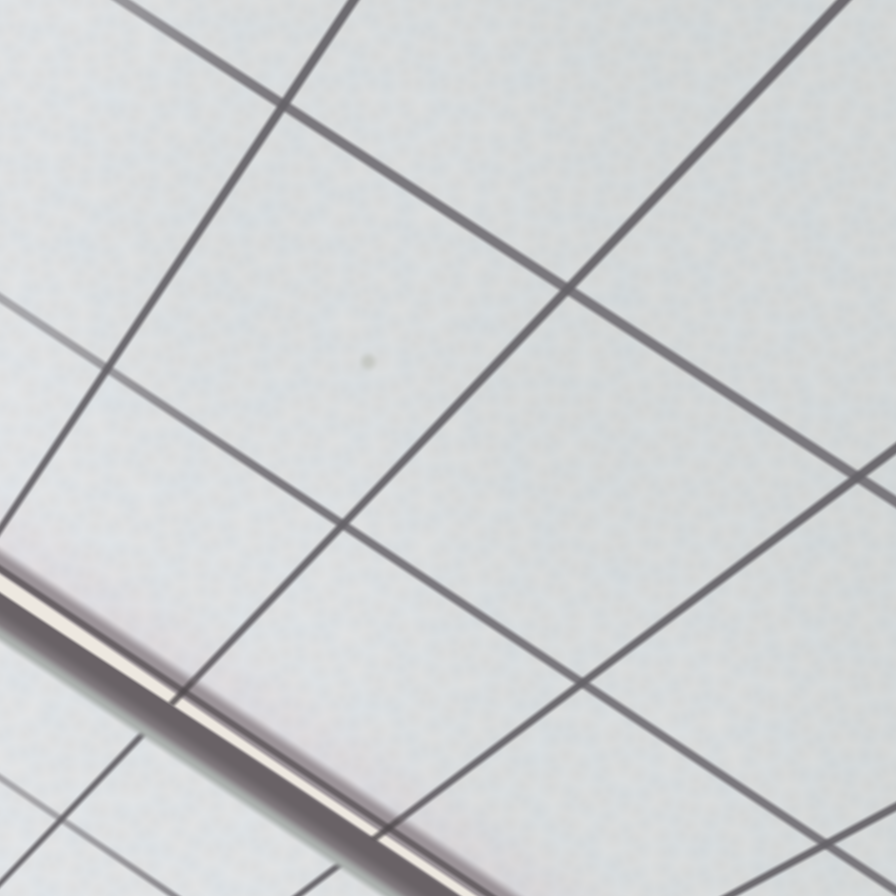
Give the GLSL for this pattern, as a Shadertoy shader.

```glsl
// Pale wall tiles in perspective with dark grout lines and a glossy metal rail across the corner.

// Tile plane: one step across, one step down and the first crossing, as homogeneous canvas points
const vec3 STEP_ACROSS = vec3(0.3108, -0.2123, -0.010);
const vec3 STEP_DOWN = vec3(-0.1730, -0.1784, 0.197);
const vec3 FIRST_CROSSING = vec3(0.3164, 0.8828, 1.0);

// Half widths of the grout: steep joints, then shallow joints
const vec2 GROUT_HALF_WIDTH = vec2(0.0050, 0.0056);
const float GROUT_SOFTNESS = 0.0030;
const vec3 STEEP_GROUT = vec3(0.40, 0.39, 0.41);
const vec3 SHALLOW_GROUT = vec3(0.48, 0.47, 0.49);

const vec3 TILE_LIGHT = vec3(0.885, 0.895, 0.905);
const vec3 TILE_SHADE = vec3(0.830, 0.845, 0.848);
const float MOTTLE_SCALE = 55.0;
const float MOTTLE_AMOUNT = 0.022;
const vec2 STAIN_CENTER = vec2(0.411, 0.596);
const vec3 STAIN_COLOR = vec3(0.74, 0.75, 0.72);

// Rail: signed distance from its highlight, positive toward the lower left
const vec2 RAIL_NORMAL = vec2(-0.555, -0.832);
const float RAIL_OFFSET = 0.2904;
const float RAIL_TOP = -0.031;
const float RAIL_BOTTOM = 0.053;
const vec3 RAIL_SHADOW = vec3(0.61, 0.58, 0.60);
const vec3 RAIL_DARK = vec3(0.41, 0.385, 0.40);
const vec3 RAIL_EDGE = vec3(0.67, 0.69, 0.68);
const vec3 RAIL_SHINE = vec3(0.93, 0.91, 0.88);

vec2 hash22(vec2 cell) {
    vec2 q = vec2(dot(cell, vec2(127.1, 311.7)), dot(cell, vec2(269.5, 183.3)));
    return fract(sin(q) * 43758.5);
}

// Distance to the nearest scattered cell point
float cellular(vec2 p) {
    vec2 cell = floor(p);
    float nearest = 2.0;
    for (int y = -1; y <= 1; y++) {
        for (int x = -1; x <= 1; x++) {
            vec2 neighbor = cell + vec2(x, y);
            nearest = min(nearest, distance(p, neighbor + hash22(neighbor)));
        }
    }
    return nearest;
}

float band(float d, float low, float high, float soft) {
    return smoothstep(low - soft, low + soft, d) - smoothstep(high - soft, high + soft, d);
}

// Soft light falloff with faint blotches and a small stain
vec3 tileSurface(vec2 p) {
    float waves = sin(9.0 * p.x + 4.0 * p.y) * sin(7.0 * p.y - 5.0 * p.x + 1.0);
    float shade = smoothstep(-0.15, 0.85, 0.65 * p.x + 0.25 * p.y + 0.08 * waves);
    vec3 color = mix(TILE_LIGHT, TILE_SHADE, shade);
    float mottle = cellular(p * MOTTLE_SCALE) - 0.5;
    float tint = cellular(p * MOTTLE_SCALE * 0.6 + 17.0) - 0.5;
    color += MOTTLE_AMOUNT * (mottle + tint * vec3(-0.7, 0.1, 0.7));
    float stain = 1.0 - smoothstep(0.002, 0.013, distance(p, STAIN_CENTER));
    return mix(color, STAIN_COLOR, 0.65 * stain);
}

// Coverage of the steep (x) and shallow (y) joints
vec2 groutCoverage(vec2 p, float pixel) {
    vec3 plane = inverse(mat3(STEP_ACROSS, STEP_DOWN, FIRST_CROSSING)) * vec3(p, 1.0);
    vec2 tile = plane.xy / plane.z;
    vec2 dx = dFdx(tile), dy = dFdy(tile);
    vec2 tilesPerUnit = sqrt(dx * dx + dy * dy) / pixel;
    vec2 d = abs(fract(tile - 0.5) - 0.5) / tilesPerUnit;
    vec2 halfWidth = GROUT_HALF_WIDTH * plane.z;
    float soft = max(GROUT_SOFTNESS, pixel);
    return 1.0 - smoothstep(halfWidth - soft, halfWidth + soft, d);
}

// Cross section of the rail from its upper shadow to its lower rim
vec3 railSurface(float d, float along, float soft) {
    vec3 color = mix(RAIL_SHADOW, RAIL_DARK, band(d, -0.017, -0.010, soft));
    vec3 body = mix(RAIL_DARK, RAIL_SHADOW, 0.6 * smoothstep(0.022, 0.044, d));
    color = mix(color, body, smoothstep(-0.002, 0.010, d));
    color = mix(color, RAIL_EDGE, smoothstep(0.036, 0.048, d));
    float shineHalf = mix(0.0085, 0.0048, smoothstep(0.0, 0.35, along));
    return mix(color, RAIL_SHINE, band(d, -shineHalf, shineHalf, soft));
}

void mainImage(out vec4 fragColor, in vec2 fragCoord) {
    float pixel = 1.0 / iResolution.y;
    vec2 p = fragCoord * pixel;
    float soft = max(0.0025, pixel);

    // Tiles and grout; shallow joints fade toward the left
    vec3 color = tileSurface(p);
    vec2 grout = groutCoverage(p, pixel);
    float fade = mix(0.55, 1.0, smoothstep(0.0, 0.35, p.x));
    color = mix(color, SHALLOW_GROUT, grout.y * fade);
    color = mix(color, STEEP_GROUT, grout.x * 0.94);

    // Rail with a faint warm glow above it
    float d = dot(p, RAIL_NORMAL) + RAIL_OFFSET;
    float glow = smoothstep(-0.11, RAIL_TOP, d) * (1.0 - step(0.0, d));
    color *= 1.0 - glow * vec3(0.005, 0.025, 0.018);
    float rail = smoothstep(RAIL_TOP - 0.006, RAIL_TOP + 0.008, d)
               * (1.0 - smoothstep(RAIL_BOTTOM - 0.005, RAIL_BOTTOM + 0.005, d));
    color = mix(color, railSurface(d, p.x, soft), rail);

    // Steep joints mirrored in the upper half of the rail
    float mirrored = grout.x * rail * (1.0 - smoothstep(0.004, 0.010, d));
    color = mix(color, RAIL_DARK * 0.75, 0.8 * mirrored);

    fragColor = vec4(clamp(color, 0.0, 1.0), 1.0);
}
```
